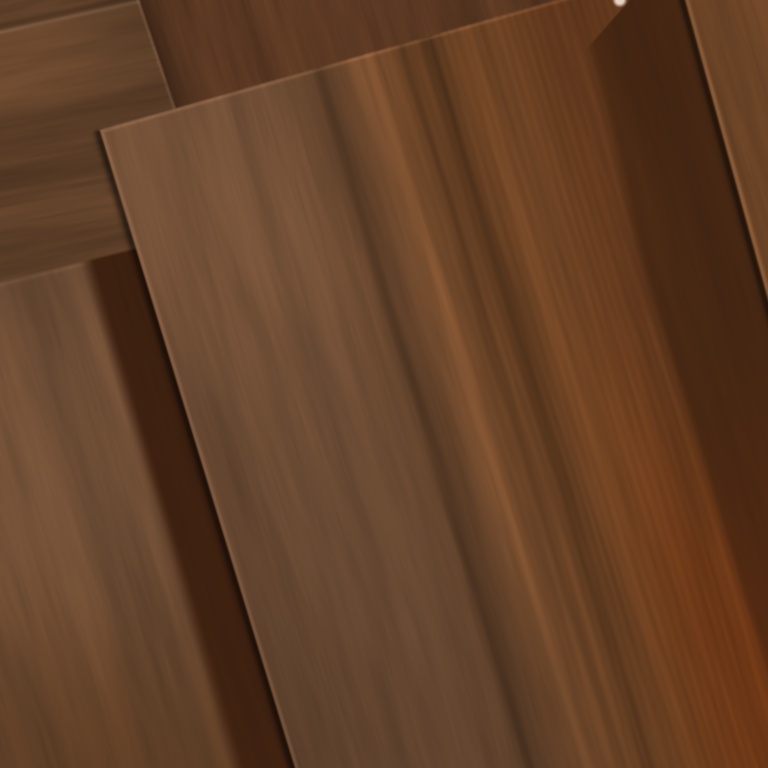
This texture is drawn by a three.js fragment shader. Its source:

```glsl
// Overlapping tilted walnut boards with soft dark side faces and thin lit rims.
// Each board is a set of sloped half-planes, layered back to front;
// the wood grain is value noise stretched along the board direction.

varying vec2 vUv;

const float LEAN = 0.306;       // sideways drift of the long edges per unit height
const float EDGE = 0.0018;      // half width of a crisp edge

float hash(vec2 p) {
  vec3 q = fract(vec3(p.xyx) * 0.1031);
  q += dot(q, q.yzx + 33.33);
  return fract((q.x + q.y) * q.z);
}

float noise(vec2 p) {
  vec2 i = floor(p);
  vec2 f = fract(p);
  f = f * f * (3.0 - 2.0 * f);
  return mix(mix(hash(i), hash(i + vec2(1.0, 0.0)), f.x),
             mix(hash(i + vec2(0.0, 1.0)), hash(i + vec2(1.0, 1.0)), f.x), f.y);
}

float cover(float d, float softness) {
  return smoothstep(-softness, softness, d);
}

float ridge(float d, float width) {
  return exp(-d * d / (width * width));
}

// Grain centred on zero; x runs across the fibres, y along them
float grain(vec2 p, float seed) {
  p += seed;
  p.x += 0.012 * (noise(p * vec2(5.0, 2.5)) - 0.5);
  float sum = 0.0;
  float weight = 0.42;
  vec2 scale = vec2(17.0, 1.6);
  for (int i = 0; i < 5; i++) {
    sum += weight * (noise(p * scale + float(i) * 19.7) - 0.5);
    scale *= vec2(2.0, 1.9);
    weight *= 0.75;
  }
  return sum;
}

vec3 wood(vec3 tint, float fibres, float strength) {
  return tint * (1.0 + strength * fibres);
}

// Large front board: brown to amber from left to right, with long streaks
vec3 frontBoard(vec2 p, float u) {
  vec3 tint = mix(vec3(0.425, 0.297, 0.205), vec3(0.405, 0.25, 0.135), smoothstep(0.58, 0.88, u));
  float low = 1.0 - smoothstep(0.15, 0.75, p.y);
  tint = mix(tint, vec3(0.42, 0.205, 0.075), 0.85 * low * smoothstep(0.84, 1.0, u));
  tint = mix(tint, vec3(0.36, 0.20, 0.10), 0.7 * (1.0 - low) * smoothstep(0.92, 1.02, u));
  tint *= 1.0 + 0.08 * ridge(length(p - vec2(0.24, 0.76)), 0.2);
  tint *= 1.0 + 0.08 * ridge(length(p - vec2(0.43, 0.63)), 0.15);
  tint *= 1.0 - 0.10 * (1.0 - smoothstep(0.0, 0.35, p.y)) * (1.0 - smoothstep(0.55, 0.8, u));

  float streak = -0.13 * ridge(u - 0.572, 0.022) * ridge(p.y - 0.38, 0.26);
  streak -= 0.16 * ridge(u - 0.691, 0.008);
  streak -= 0.07 * ridge(u - 0.705, 0.03);
  streak += 0.15 * ridge(u - 0.765, 0.007);
  streak += 0.08 * ridge(u - 0.75, 0.025);
  streak -= 0.14 * ridge(u - 0.81, 0.007);
  streak -= 0.15 * ridge(u - 0.847, 0.012);
  streak += 0.10 * ridge(u - 0.90, 0.012);
  float pores = sin(u * 520.0 + 5.0 * noise(vec2(u * 20.0, p.y * 3.0)));
  streak += 0.025 * pores * smoothstep(0.72, 0.85, u);
  return wood(tint, grain(vec2(u, p.y), 3.0), 0.34) * (1.0 + streak);
}

void main() {
  vec2 p = vUv;
  float u = p.x + LEAN * p.y;
  vec2 along = vec2(u, p.y);

  // Back boards: cross-grained on the left, upright on the right
  vec2 crosswise = vec2(p.y - 0.2 * p.x, p.x);
  vec3 color = wood(vec3(0.37, 0.25, 0.16), grain(crosswise, 7.0), 0.5);
  float seam = p.y - (0.961 + 0.222 * p.x);
  color *= 1.0 - 0.22 * ridge(seam - 0.004, 0.005);
  color += 0.07 * ridge(seam + 0.003, 0.003);
  color *= 1.0 - 0.12 * smoothstep(0.05, 0.2, p.x) * smoothstep(0.8, 0.95, p.y);
  float backEdge = p.x - (0.519 - 0.337 * p.y);
  vec3 upright = wood(vec3(0.355, 0.22, 0.135), grain(along, 11.0), 0.5);
  upright *= 1.0 - 0.25 * exp(-max(backEdge, 0.0) / 0.025);
  color = mix(color, upright, cover(backEdge, EDGE));
  color += 0.06 * ridge(backEdge + 0.003, 0.002);

  // Lower left board and its shaded side
  float leftTop = 0.632 + 0.25 * p.x - p.y;
  vec3 leftTint = mix(vec3(0.37, 0.245, 0.15), vec3(0.435, 0.305, 0.21), smoothstep(0.0, 0.35, p.y));
  leftTint *= 1.0 - 0.08 * smoothstep(0.5, 0.65, p.y);
  vec3 leftBoard = wood(leftTint, grain(along, 17.0), 0.34);
  vec3 leftSide = wood(vec3(0.25, 0.132, 0.065), grain(along, 23.0), 0.28);
  leftBoard = mix(leftBoard, leftSide, cover(p.x - (0.308 - 0.296 * p.y), 0.012));
  color = mix(color, leftBoard, cover(leftTop, 0.003));
  color += 0.035 * ridge(leftTop - 0.003, 0.003) * (1.0 - smoothstep(0.1, 0.13, p.x));

  // Front board with contact shadow and bright rim
  float frontLeft = p.x - (0.384 - LEAN * p.y);
  float frontTop = 0.831 + 0.285 * (p.x - 0.13) - p.y;
  float inside = min(frontLeft, frontTop);
  color *= 1.0 - 0.5 * ridge(frontLeft + 0.003, 0.006) * cover(frontTop, 0.004);
  color = mix(color, frontBoard(p, u), cover(inside, EDGE));
  color += vec3(0.085, 0.065, 0.05) * ridge(inside - 0.003, 0.0025);

  // Dark side face on the right, cut off by a short mitre at the top
  float sideEdge = p.x - (1.036 - LEAN * p.y + 0.02 * smoothstep(0.6, 0.95, p.y));
  float mitre = 0.941 + 1.13 * (p.x - 0.768) - p.y;
  vec3 sideTint = mix(vec3(0.33, 0.165, 0.07), vec3(0.272, 0.152, 0.073), smoothstep(0.15, 0.6, p.y));
  vec3 sideFace = wood(sideTint, grain(along, 31.0), 0.22);
  color = mix(color, sideFace, cover(sideEdge, 0.011) * cover(mitre, 0.003));
  color = mix(color, vec3(0.9, 0.82, 0.76), 1.0 - smoothstep(0.004, 0.011, length(p - vec2(0.807, 1.0))));

  // Far right board
  float rightEdge = p.x - (1.169 - 0.277 * p.y);
  color *= 1.0 - 0.45 * ridge(rightEdge + 0.004, 0.005);
  color = mix(color, wood(vec3(0.42, 0.265, 0.15), grain(along, 41.0), 0.35), cover(rightEdge, EDGE));
  color += vec3(0.13, 0.10, 0.07) * ridge(rightEdge - 0.003, 0.003);

  gl_FragColor = vec4(color, 1.0);
}
```
